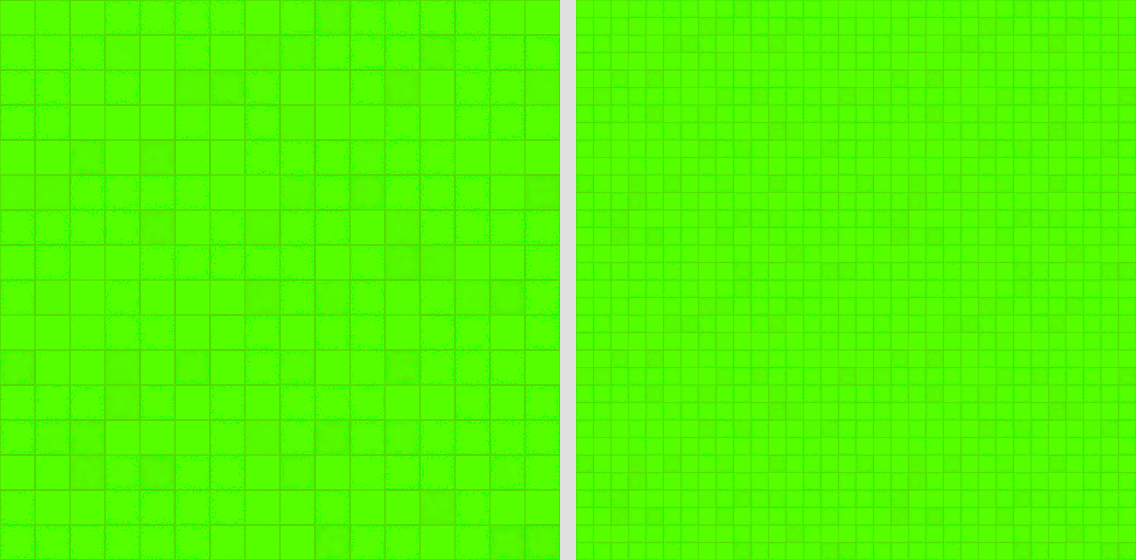
Left: one tile. Right: repeated 2 by 2.
This pattern is drawn by a three.js fragment shader. Its source:

```glsl
// Bright green square tiles, 16 by 16, with thin darker joints between them.
// Joint strength varies by segment; wrapped gradient noise adds faint shading
// and a ragged fringe of purer green specks around the tile edges.
varying vec2 vUv;

const float TILES = 16.0;          // repeats across and down
const float JOINT_CORE = 0.010;    // half widths, in tiles
const float JOINT_EDGE = 0.045;
const float JOINT_MIN = 0.55;      // weakest joint segment
const float FRINGE_REACH = 0.28;   // depth of edge wear, in tiles
const float SPECK_CELLS = 256.0;   // noise cells across the canvas
const float CLUMP_CELLS = 64.0;
const float SHADE_AMOUNT = 0.05;
const vec3 TILE_COLOR = vec3(0.335, 1.0, 0.0);
const vec3 JOINT_COLOR = vec3(0.33, 0.84, 0.0);
const vec3 SPECK_COLOR = vec3(0.16, 1.0, 0.02);

float hash(vec2 cell) {
  return fract(sin(dot(cell, vec2(127.1, 311.7))) * 43758.55);
}

vec2 gradient(vec2 cell, float period) {
  float angle = 6.28318 * hash(mod(cell, period) + 0.5);
  return vec2(cos(angle), sin(angle));
}

// Gradient noise that wraps after a whole number of cells
float noise(vec2 p, float period) {
  vec2 i = floor(p);
  vec2 f = p - i;
  vec2 u = f * f * f * (f * (f * 6.0 - 15.0) + 10.0);
  vec2 e = vec2(1.0, 0.0);
  float a = dot(gradient(i, period), f);
  float b = dot(gradient(i + e.xy, period), f - e.xy);
  float c = dot(gradient(i + e.yx, period), f - e.yx);
  float d = dot(gradient(i + e.xx, period), f - e.xx);
  return mix(mix(a, b, u.x), mix(c, d, u.x), u.y);
}

// Soft joint profile, with its own strength for each segment
float joint(float dist, vec2 segment) {
  float strength = mix(JOINT_MIN, 1.0, hash(mod(segment, TILES) + 31.0));
  return strength * (1.0 - smoothstep(JOINT_CORE, JOINT_EDGE, dist));
}

void main() {
  vec2 p = vUv * TILES;
  vec2 tile = mod(floor(p), TILES);
  vec2 nearest = floor(p + 0.5);
  vec2 dist = abs(p - nearest);
  float edge = min(dist.x, dist.y);

  // Per-tile wear, and clumps that break up the fringe
  float wear = smoothstep(0.1, 0.6, hash(tile + 7.0));
  float clump = noise(vUv * CLUMP_CELLS, CLUMP_CELLS);
  float fringe = 1.0 - smoothstep(0.0, FRINGE_REACH, edge);

  // Faint darkening toward the edges of some tiles
  float dull = smoothstep(0.75, 1.0, hash(tile + 53.0));
  float shade = SHADE_AMOUNT * dull * (0.5 + 0.5 * fringe + 0.6 * clump);
  vec3 color = TILE_COLOR;
  color.g -= max(shade, 0.0);

  // Fine specks gathered along worn edges
  float grain = noise(vUv * SPECK_CELLS, SPECK_CELLS);
  float speck = smoothstep(0.45, 0.65,
    grain + wear * (0.5 * fringe + 0.4 * clump * fringe));
  color = mix(color, SPECK_COLOR, speck * wear);

  // Joints, laid over the tiles
  float vertical = joint(dist.x, vec2(nearest.x, tile.y));
  float horizontal = joint(dist.y, vec2(tile.x, nearest.y) + 0.37);
  color = mix(color, JOINT_COLOR, max(vertical, horizontal));

  gl_FragColor = vec4(color, 1.0);
}
```
